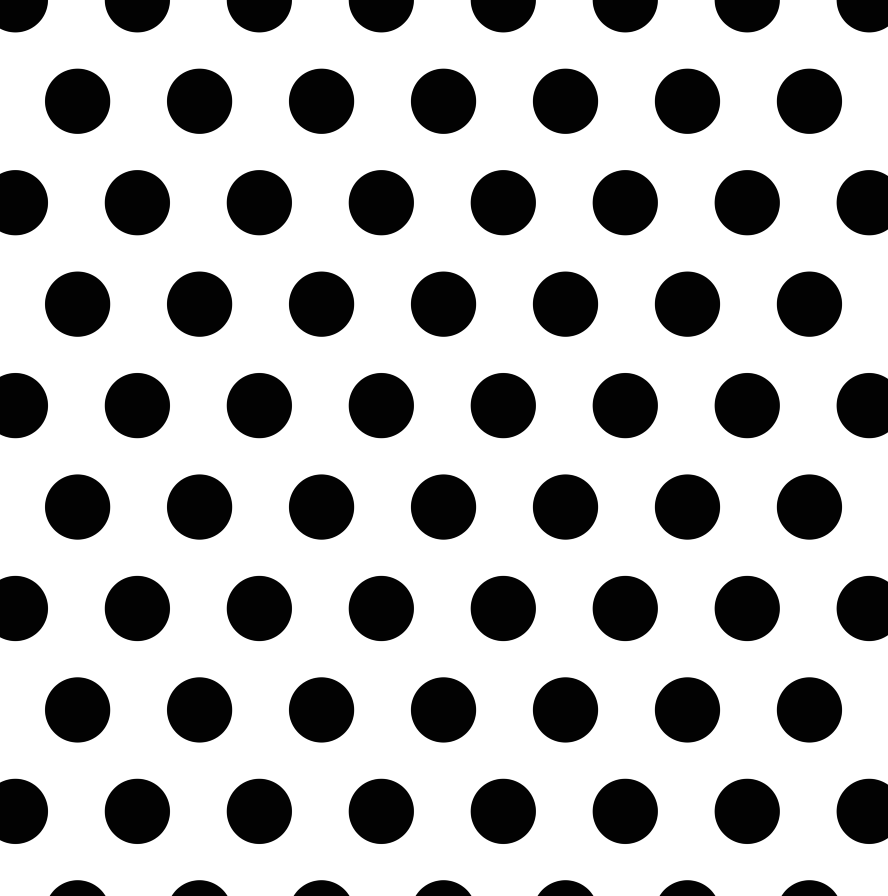
This pattern is drawn by a Shadertoy shader. Its source:

```glsl
// Staggered rows of round black dots on a white ground.

// Lengths are fractions of the canvas height.
#define DOT_PITCH   0.13613
#define ROW_PITCH   0.11322
#define DOT_RADIUS  0.0364
#define FIRST_DOT_X 0.0172
#define FIRST_ROW_Y -0.0002
#define ROW_STAGGER 0.51
#define EDGE_PIXELS 1.3
#define INK_COLOR   vec3(0.006)
#define PAPER_COLOR vec3(1.0)

// Signed distance to the nearest dot; y runs down from the top edge.
float dotDistance(vec2 p) {
    vec2 grid = (p - vec2(FIRST_DOT_X, FIRST_ROW_Y)) / vec2(DOT_PITCH, ROW_PITCH);
    float row = floor(grid.y + 0.5);

    // Every second row is shifted by about half a pitch.
    grid.x -= ROW_STAGGER * mod(row, 2.0);

    vec2 cell = fract(grid + 0.5) - 0.5;
    return length(cell * vec2(DOT_PITCH, ROW_PITCH)) - DOT_RADIUS;
}

void mainImage(out vec4 fragColor, in vec2 fragCoord) {
    vec2 p = vec2(fragCoord.x, iResolution.y - fragCoord.y) / iResolution.y;

    // Blend across the rim for a smooth edge.
    float halfEdge = 0.5 * EDGE_PIXELS / iResolution.y;
    float paper = smoothstep(-halfEdge, halfEdge, dotDistance(p));

    fragColor = vec4(mix(INK_COLOR, PAPER_COLOR, paper), 1.0);
}
```
